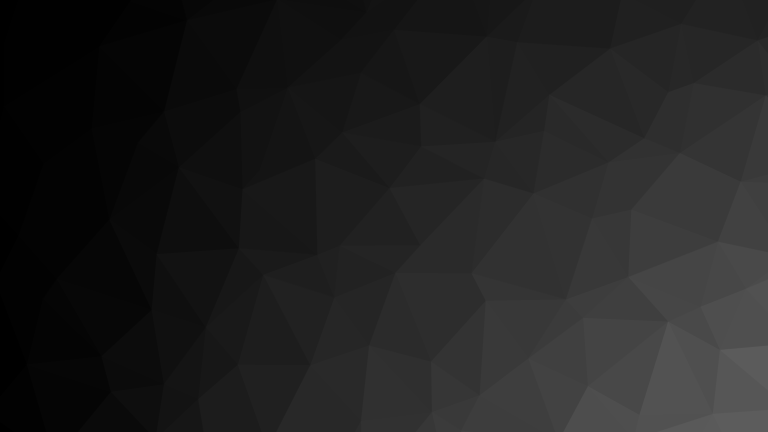
Give the GLSL for this background, as a Shadertoy shader.

```glsl
const float ROWS = 7.0;
const mat2 TILT = mat2(0.90, 0.436, -0.436, 0.90);

vec2 hash2(vec2 p) {
    vec3 q = fract(p.xyx * vec3(0.1031, 0.1030, 0.0973));
    q += dot(q, q.yzx + 33.33);
    return fract((q.xx + q.yz) * q.zy);
}

// Jittered corner of the mesh
vec2 corner(vec2 id) {
    return id + 0.76 * (hash2(id + 41.0) - 0.5);
}

// Light grows to the right and towards the floor
float shade(vec2 uv) {
    uv = clamp(uv, 0.0, 1.0);
    float light = uv.x * (0.385 - 0.25 * uv.y);
    return light - 0.016 * (1.0 - smoothstep(0.1, 0.4, uv.x)) * smoothstep(0.0, 0.15, uv.x);
}

// Signed distance to a directed edge, positive on its left
float edge(vec2 p, vec2 a, vec2 b) {
    vec2 e = b - a, q = p - a;
    return (e.x * q.y - e.y * q.x) / max(length(e), 0.001);
}

// Facet tone in x, coverage in y, both weighted for summing
vec2 facet(vec2 p, vec2 a, vec2 b, vec2 c) {
    float inside = min(edge(p, a, b), min(edge(p, b, c), edge(p, c, a)));
    float pixel = ROWS / iResolution.y;
    float cover = smoothstep(-0.7 * pixel, 0.7 * pixel, inside);
    vec2 center = (a + b + c) / 3.0;
    vec2 uv = (center * TILT) / ROWS;
    uv.x *= iResolution.y / iResolution.x;
    float tone = shade(uv);
    tone += (hash2(floor(center * 64.0)).x - 0.5) * 0.07 * tone;
    return vec2(tone, 1.0) * cover;
}

void mainImage(out vec4 fragColor, in vec2 fragCoord) {
    vec2 p = TILT * (fragCoord / iResolution.y * ROWS);
    vec2 sum = vec2(shade(fragCoord / iResolution.xy), 1.0) * 0.0001;

    // Split each nearby quad along its shorter diagonal
    for (int j = -1; j <= 1; j++) {
        for (int i = -1; i <= 1; i++) {
            vec2 id = floor(p) + vec2(i, j);
            vec2 a = corner(id);
            vec2 b = corner(id + vec2(1, 0));
            vec2 c = corner(id + vec2(1, 1));
            vec2 d = corner(id + vec2(0, 1));
            if (distance(a, c) < distance(b, d)) {
                sum += facet(p, a, b, c) + facet(p, a, c, d);
            } else {
                sum += facet(p, a, b, d) + facet(p, b, c, d);
            }
        }
    }
    fragColor = vec4(vec3(max(sum.x / sum.y, 0.0)), 1.0);
}
```
